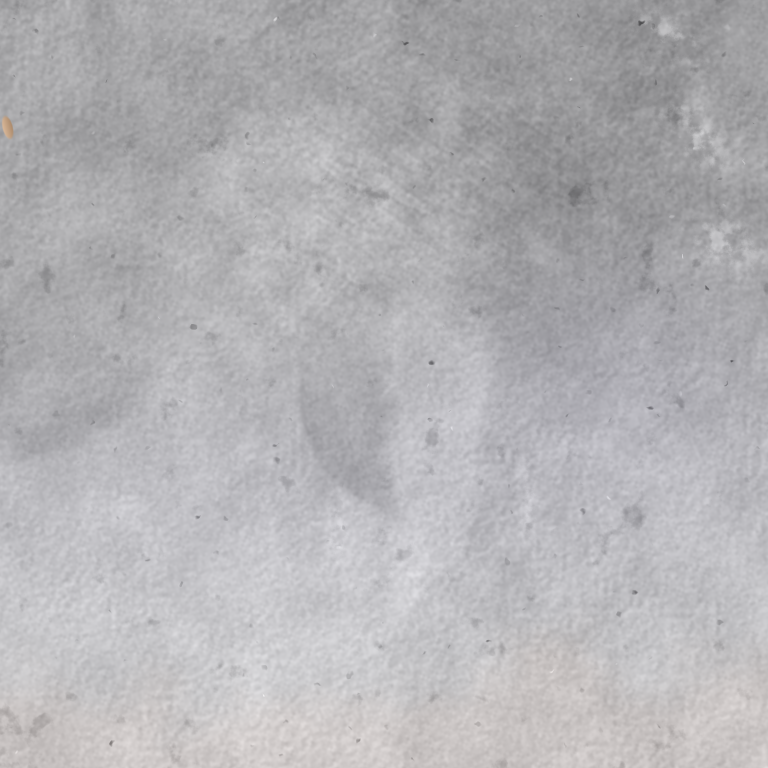
This texture is drawn by a WebGL 2 fragment shader. Its source:

```glsl
#version 300 es
precision highp float;
// Weathered grey plaster: cool tonal drift, warm foot, trowel marks, scuffs and specks.

#define TOP_TONE 0.608
#define FOOT_TONE 0.780
#define CLOUD_AMOUNT 0.17
#define MOTTLE_AMOUNT 0.12
#define GRAIN_AMOUNT 0.052
#define RELIEF_AMOUNT 0.052
#define STROKE_AMOUNT 0.075
#define SCUFF_AMOUNT 0.14
#define SPECK_AMOUNT 0.30
#define COOL_TINT vec3(-0.005, -0.007, 0.016)
#define WARM_TINT vec3(0.014, -0.006, -0.010)
#define LEAF_COLOR vec3(0.76, 0.63, 0.51)

uniform vec2 u_resolution;
out vec4 fragColor;

float hash(vec2 cell, uint seed) {
    uvec2 q = uvec2(ivec2(cell)) * uvec2(1597u, 3571u);
    uint h = (q.x ^ (q.y << 8) ^ (seed * 7919u)) * 747796405u + 2891336453u;
    h = ((h >> ((h >> 28) + 4u)) ^ h) * 277803737u;
    h = (h >> 15) ^ h;
    h *= 2246822519u;
    return float((h ^ (h >> 13)) >> 8) / 16777216.0;
}

float noise(vec2 p, uint seed) {
    vec2 c = floor(p), f = fract(p);
    f = f * f * (3.0 - 2.0 * f);
    return mix(mix(hash(c, seed), hash(c + vec2(1, 0), seed), f.x),
               mix(hash(c + vec2(0, 1), seed), hash(c + 1.0, seed), f.x), f.y);
}

float fbm(vec2 p, uint seed) {
    float sum = 0.0, weight = 0.5;
    for (int i = 0; i < 5; i++) {
        sum += weight * noise(p, seed + uint(i));
        p = mat2(1.6, 1.2, -1.2, 1.6) * p + 3.7;
        weight *= 0.5;
    }
    return sum / 0.96875;
}

vec2 turn(vec2 p, float angle) {
    float c = cos(angle), s = sin(angle);
    return vec2(c * p.x + s * p.y, c * p.y - s * p.x);
}

// Soft elliptical blob, 1 at its centre
float blob(vec2 p, vec2 center, vec2 radius) {
    vec2 d = (p - center) / radius;
    return exp(-dot(d, d));
}

// One randomly sized and turned speck in some of the grid cells
float specks(vec2 p, float cells, float radius, float share, uint seed) {
    vec2 cell = floor(p * cells);
    vec2 center = (cell + 0.2 + 0.6 * vec2(hash(cell, seed), hash(cell, seed + 1u))) / cells;
    float size = radius * mix(0.4, 1.0, pow(hash(cell, seed + 2u), 2.0));
    vec2 d = turn(p - center, 6.2832 * hash(cell, seed + 3u));
    d *= vec2(1.0, 1.0 + 1.2 * hash(cell, seed + 4u));
    float edge = 0.0014 + 0.5 / u_resolution.y;
    float shape = 1.0 - smoothstep(size - edge, size + edge, length(d));
    float strength = mix(0.25, 1.0, hash(cell, seed + 5u));
    return shape * strength * step(hash(cell, seed + 6u), share);
}

// Large stains and trowel shapes, as an offset to the tone
float stains(vec2 p, vec2 warp) {
    vec2 q = p + 0.035 * warp;
    float tone = 0.062 * blob(q, vec2(0.38, 0.66), vec2(0.22, 0.26));
    tone -= 0.050 * blob(q, vec2(0.73, 0.66), vec2(0.11, 0.16));
    tone -= 0.020 * blob(q, vec2(0.97, 0.78), vec2(0.12, 0.25));
    tone += 0.040 * blob(q, vec2(0.82, 0.68), vec2(0.08, 0.045));

    // Rounded damp lobe at the left
    vec2 r = p + 0.010 * warp;
    float lobe = 1.0 - smoothstep(0.175, 0.215, length(r - vec2(0.03, 0.60)));
    tone -= 0.055 * lobe * (1.0 - smoothstep(0.50, 0.76, p.y));

    // Crescent with a crisp outer rim and a ragged inner side
    float crescent = 1.0 - smoothstep(0.172, 0.184, length(r - vec2(0.565, 0.50)));
    float ragged = p.x + 0.04 * (fbm(p * 30.0, 17u) - 0.5);
    crescent *= 1.0 - smoothstep(0.485, 0.525, ragged);
    tone -= 0.066 * crescent * (1.0 - smoothstep(0.44, 0.62, q.y));

    // Pale run narrowing toward the foot
    float axis = 0.49 + 0.08 * smoothstep(0.10, 0.35, p.y);
    float halfWidth = mix(0.014, 0.058, smoothstep(0.10, 0.45, p.y));
    float run = 1.0 - smoothstep(halfWidth - 0.010, halfWidth + 0.010, abs(ragged + 0.01 * warp.x - axis));
    return tone + 0.040 * run * smoothstep(0.09, 0.17, p.y) * (1.0 - smoothstep(0.50, 0.72, q.y));
}

// Flaky chalk marks
float scuffs(vec2 p, vec2 warp) {
    float mask = 0.0;
    for (int i = 0; i < 3; i++) {
        vec2 d = p - vec2(0.865, 0.955) - float(i) * vec2(0.035, -0.135);
        mask += blob(turn(d + 0.03 * warp, -0.65), vec2(0), vec2(0.060, 0.030));
    }
    for (int i = 0; i < 2; i++) {
        vec2 center = vec2(0.445, 0.31) + float(i) * vec2(0.24, 0.05);
        mask += 0.6 * blob(p + 0.02 * warp, center, vec2(0.014, 0.055));
    }
    return mask * smoothstep(0.36, 0.70, fbm(p * 75.0, 61u));
}

void main() {
    vec2 p = gl_FragCoord.xy / u_resolution;
    vec2 warp = 2.0 * vec2(fbm(p * 7.0, 11u), fbm(p * 7.0, 21u)) - 1.0;

    // Broad tone and clouding
    float tone = mix(FOOT_TONE, TOP_TONE, smoothstep(0.0, 1.0, p.y + 0.04 * warp.y));
    tone += stains(p, warp);
    tone += CLOUD_AMOUNT * (fbm(p * 5.0 + 0.6 * warp, 31u) - 0.5) * mix(0.5, 1.0, p.y);
    tone += MOTTLE_AMOUNT * (fbm(p * 24.0, 41u) - 0.5) * mix(0.7, 1.1, p.y);

    // Slanted brush strokes above, upright drags below
    float slanted = noise(turn(p, -0.6) * vec2(50.0, 190.0), 51u) - 0.5;
    float upright = noise(p * vec2(170.0, 22.0), 53u) - 0.5;
    tone += STROKE_AMOUNT * slanted * blob(p, vec2(0.54, 0.78), vec2(0.28, 0.20));
    tone += 0.5 * STROKE_AMOUNT * upright * smoothstep(0.45, 0.70, fbm(p * 5.0, 55u));

    // Fine grain and side-lit relief
    float relief = noise(p * 150.0, 71u) - noise(p * 150.0 + vec2(0.5, -0.5), 71u);
    tone += RELIEF_AMOUNT * relief * mix(0.3, 1.7, fbm(p * 8.0, 73u));
    tone += GRAIN_AMOUNT * (noise(turn(p, 0.4) * 250.0, 75u) - 0.5);

    // Scuffs, pits and chips
    tone += SCUFF_AMOUNT * scuffs(p, warp);
    tone -= 0.10 * smoothstep(0.70, 0.85, fbm(p * 32.0, 85u));
    vec2 rough = p + 0.004 * (vec2(noise(p * 220.0, 81u), noise(p * 220.0, 82u)) - 0.5);
    tone -= SPECK_AMOUNT * specks(rough, 10.0, 0.0055, 0.34, 91u);
    tone -= 0.5 * SPECK_AMOUNT * specks(rough, 23.0, 0.0038, 0.22, 101u);
    tone += 0.7 * SPECK_AMOUNT * specks(rough, 13.0, 0.0038, 0.12, 111u);

    // Cool middle, warm foot
    float warm = 1.0 - smoothstep(0.04, 0.20, p.y + 0.15 * warp.x - 0.03 * p.x);
    float cool = 0.35 + 0.5 * blob(p, vec2(0.5, 0.36), vec2(0.9, 0.18));
    cool += 0.6 * blob(p, vec2(0.80, 0.52), vec2(0.20, 0.15));
    vec3 color = tone + COOL_TINT * cool * (1.0 - warm) + WARM_TINT * warm;

    // Dry leaf scrap near the left edge
    vec2 leaf = turn(p - vec2(0.010, 0.834), 0.25) / vec2(0.007, 0.016);
    color = mix(color, LEAF_COLOR - 0.1 * leaf.x, 1.0 - smoothstep(0.75, 1.1, length(leaf)));

    fragColor = vec4(clamp(color, 0.0, 1.0), 1.0);
}
```
